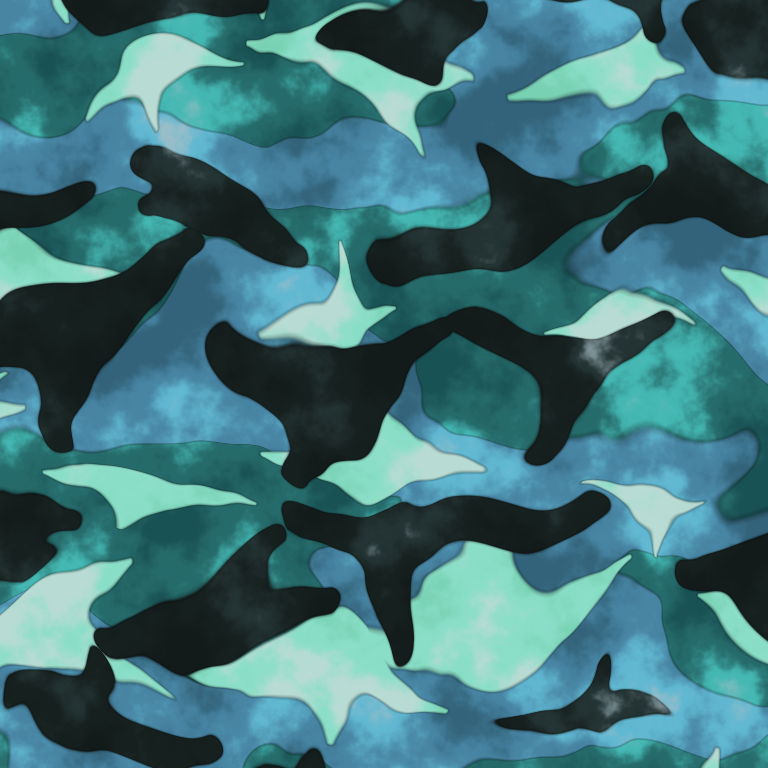
This pattern is drawn by a WebGL 1 fragment shader. Its source:

```glsl
precision highp float;
// Cloudy camouflage in blue, teal, mint and black: a noise-cut teal ground over blue,
// then two layers of warped three-limbed blobs scattered on a staggered grid.
// Every ink is mottled by the same fractal clouds, so highlights run across borders.

uniform vec2 u_resolution;

const float PI = 3.14159265;
const float EDGE = 0.0014;   // half width of the soft border, in canvas units

vec2 hash2(vec2 p) {
  vec3 h = fract(p.xyx * vec3(0.1031, 0.1030, 0.0973));
  h += dot(h, h.yzx + 33.33);
  return fract((h.xx + h.yz) * h.zy);
}

float cornerSlope(vec2 cell, vec2 offset) {
  float angle = 2.0 * PI * hash2(cell + 57.0).x;
  return dot(vec2(cos(angle), sin(angle)), offset);
}

// Gradient noise, roughly -0.7 to 0.7
float noise(vec2 p) {
  vec2 i = floor(p), f = fract(p);
  vec2 u = f * f * f * (f * (f * 6.0 - 15.0) + 10.0);
  vec2 e = vec2(1.0, 0.0);
  float low = mix(cornerSlope(i, f), cornerSlope(i + e, f - e), u.x);
  float high = mix(cornerSlope(i + e.yx, f - e.yx), cornerSlope(i + 1.0, f - 1.0), u.x);
  return mix(low, high, u.y);
}

float clouds(vec2 p) {
  float sum = 0.0, amp = 1.0;
  for (int i = 0; i < 6; i++) {
    sum += amp * noise(p);
    p = mat2(1.6, 1.2, -1.2, 1.6) * p + 7.3;
    amp *= 0.55;
  }
  return sum;
}

vec2 warp(vec2 p, float freq, float amount) {
  return p + amount * vec2(noise(p * freq + 3.7), noise(p * freq + 41.2));
}

float smoothMin(float a, float b, float k) {
  float h = max(k - abs(a - b), 0.0) / k;
  return min(a, b) - 0.25 * h * h * k;
}

// Tapered limb from the origin to tip, radius.x at the root and radius.y at the end
float limb(vec2 p, vec2 tip, vec2 radius) {
  float h = clamp(dot(p, tip) / dot(tip, tip), 0.0, 1.0);
  return length(p - tip * h) - mix(radius.x, radius.y, h);
}

// Two opposed limbs with a bend, and a steeper side branch
float blob(vec2 p, vec2 id, vec2 radius, float reach, float tilt) {
  float d = 1.0;
  for (int k = 0; k < 3; k++) {
    vec2 r = hash2(id + 19.0 * float(k) + 5.0);
    float angle = PI * float(k) + (r.x - 0.5) * 2.0 * tilt;
    float len = reach * mix(0.65, 1.35, r.y);
    if (k == 2) {
      angle = (r.x < 0.5 ? -1.0 : 1.0) * mix(0.7, 2.4, r.y);
      len = 0.8 * reach;
    }
    d = smoothMin(d, limb(p, len * vec2(cos(angle), sin(angle)), radius), 0.025);
  }
  return d;
}

// Signed distance to blobs, one per cell of a grid with shifted rows
float blobLayer(vec2 p, vec2 grid, float seed, vec2 radius, float reach, float tilt) {
  float d = 1.0;
  vec2 q = p * grid + seed;
  for (int y = -1; y <= 1; y++) {
    float row = floor(q.y) + float(y);
    float shift = 0.5 * mod(row, 2.0) + 0.3 * hash2(vec2(row, seed)).x;
    for (int x = -1; x <= 1; x++) {
      vec2 id = vec2(floor(q.x - shift) + float(x), row);
      vec2 center = id + vec2(shift, 0.0) + mix(vec2(0.25), vec2(0.75), hash2(id + seed));
      float size = mix(0.7, 1.3, hash2(id + seed + 83.0).x);
      vec2 local = (q - center) / grid / size;
      d = min(d, size * blob(local, id + seed, radius, reach, tilt));
    }
  }
  return d;
}

// Ink shaded by cloud height, from shadow through body to light
vec3 mottle(vec3 shadow, vec3 body, vec3 light, float c) {
  vec3 ink = mix(shadow, body, smoothstep(-0.45, 0.0, c));
  return mix(ink, light, smoothstep(0.02, 0.46, c));
}

// Lay ink where d is negative, with a faint dark rim
vec3 paint(vec3 under, vec3 ink, float d) {
  float rim = 1.0 - smoothstep(0.0, 0.004, abs(d));
  return mix(ink, under, smoothstep(-EDGE, EDGE, d)) * (1.0 - 0.22 * rim);
}

void main() {
  vec2 p = gl_FragCoord.xy / min(u_resolution.x, u_resolution.y);
  vec2 w = warp(warp(p, 5.0, 0.09), 19.0, 0.014);

  // Cloud-shaded inks
  float c = clouds(p * 6.5 + 11.0);
  float glow = smoothstep(0.46, 0.85, c);
  vec3 blue = mottle(vec3(0.20, 0.39, 0.48), vec3(0.28, 0.52, 0.64), vec3(0.38, 0.72, 0.82), c);
  vec3 teal = mottle(vec3(0.10, 0.32, 0.33), vec3(0.15, 0.42, 0.42), vec3(0.27, 0.72, 0.70), c);
  vec3 mint = mottle(vec3(0.47, 0.82, 0.70), vec3(0.54, 0.87, 0.78), vec3(0.72, 0.86, 0.83), c + 0.12);
  vec3 black = mottle(vec3(0.07, 0.10, 0.10), vec3(0.085, 0.125, 0.12), vec3(0.14, 0.20, 0.20), c);
  vec3 haze = vec3(0.66, 0.75, 0.78);

  // Stretched teal ground, then mint splashes, then black blobs
  vec2 g = w * vec2(2.5, 4.8) + 23.0;
  float tealField = noise(g) + 0.4 * noise(g * 2.0 + 9.0) - 0.01;
  vec3 color = paint(mix(blue, haze, 0.8 * glow), mix(teal, haze, 0.6 * glow), -0.25 * tealField);
  color = paint(color, mint, blobLayer(w, vec2(3.0, 4.0), 31.0, vec2(0.036, 0.004), 0.14, 0.4));
  color = paint(color, mix(black, haze, 0.7 * glow),
                blobLayer(w + 0.13, vec2(3.0, 4.0), 64.0, vec2(0.039, 0.019), 0.125, 0.6));
  gl_FragColor = vec4(color, 1.0);
}
```
